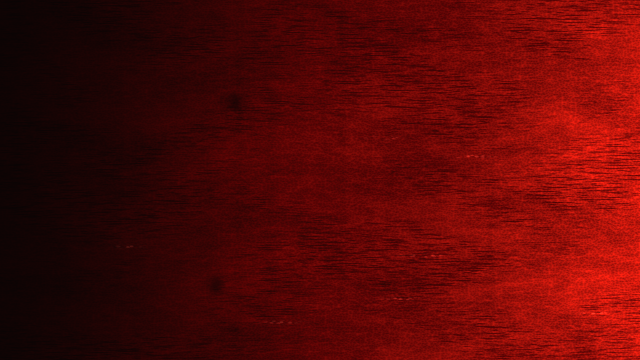
This texture is drawn by a WebGL 2 fragment shader. Its source:

```glsl
#version 300 es
precision highp float;

#define GRAIN_GAIN 0.5
#define BLOTCH_GAIN 0.2
#define SCRATCH_DEPTH 0.42
#define SPECKLE_GAIN 0.42
#define CHIP_GAIN 0.5
#define KNOT_DEPTH 0.5
#define RAMP_GAIN 0.55
#define EDGE_GLOW 0.17

uniform vec2 u_resolution;
out vec4 fragColor;

vec2 hash2(vec2 cell) {
  vec3 q = fract(cell.xyx * vec3(0.1031, 0.1030, 0.0973));
  q += dot(q, q.yzx + 33.33);
  return fract((q.xx + q.yz) * q.zy);
}

// Distance to the nearest scattered point
float cellular(vec2 p) {
  vec2 cell = floor(p), f = fract(p);
  float nearest = 4.0;
  for (int j = -1; j <= 1; j++) {
    for (int i = -1; i <= 1; i++) {
      vec2 offset = vec2(i, j);
      vec2 d = offset + hash2(cell + offset) - f;
      nearest = min(nearest, dot(d, d));
    }
  }
  return sqrt(nearest);
}

// Soft cloudy variation from warped, rotated sines, about -1 to 1
float layeredSines(vec2 p) {
  float sum = 0.0, weight = 0.5;
  for (int i = 0; i < 6; i++) {
    p += 0.6 * sin(p.yx * 1.3 + float(i) * 1.7);
    sum += weight * sin(p.x) * cos(p.y);
    p = mat2(0.8, 0.6, -0.6, 0.8) * p * 1.83 + 2.4;
    weight *= 0.7;
  }
  return sum;
}

// Soft ellipse with a peak of one at its centre
float spot(vec2 uv, vec2 centre, vec2 radius) {
  vec2 d = (uv - centre) / radius;
  return exp(-dot(d, d));
}

// Light falling in from the right edge
float lightRamp(vec2 uv) {
  float light = 0.03 + RAMP_GAIN * smoothstep(-0.1, 1.1, uv.x);
  light += EDGE_GLOW * pow(uv.x, 7.0);
  light *= 1.0 - 0.14 * smoothstep(0.65, 1.0, uv.y);
  light += 0.06 * spot(uv, vec2(0.92, 0.47), vec2(0.13, 0.2));
  light += 0.06 * spot(uv, vec2(0.96, 0.12), vec2(0.14, 0.14));
  light += 0.05 * spot(uv, vec2(0.43, 0.45), vec2(0.17, 0.4));
  light -= 0.05 * spot(uv, vec2(0.69, 0.58), vec2(0.08, 0.18));
  light -= 0.04 * spot(uv, vec2(0.5, 0.48), vec2(0.06, 0.1));
  return light;
}

// Horizontal fibres at three widths
float woodGrain(vec2 p) {
  float broad = cellular(p * vec2(5.0, 27.0) + 7.0);
  float middle = cellular(p * vec2(14.0, 75.0) + 31.0);
  float fine = cellular(p * vec2(34.0, 150.0) + 53.0);
  return 0.22 * broad + 0.38 * middle + 0.4 * fine - 0.47;
}

// Thin dark cracks, long and short, gathered in patches
float scratches(vec2 p, float patchiness) {
  float longCrack = cellular(p * vec2(6.0, 125.0) + 11.0);
  float shortCrack = cellular(p * vec2(20.0, 130.0) + 71.0);
  float cracks = 1.0 - smoothstep(0.08, 0.34, longCrack);
  cracks = max(cracks, 0.8 - 0.8 * smoothstep(0.08, 0.36, shortCrack));
  return cracks * smoothstep(-0.4, 0.45, patchiness);
}

// Worn bright flecks along a few rows
float chips(vec2 uv, vec2 p) {
  const vec2 rows[7] = vec2[7](
    vec2(0.735, 0.565), vec2(0.6, 0.617), vec2(0.665, 0.29), vec2(0.625, 0.17),
    vec2(0.2, 0.315), vec2(0.44, 0.105), vec2(0.93, 0.13));
  float area = 0.0;
  for (int i = 0; i < 7; i++) {
    float reach = 0.015 + 0.025 * hash2(vec2(i, 4)).x;
    area += spot(uv, rows[i], vec2(reach, 0.0045));
  }
  float fleck = 1.0 - smoothstep(0.12, 0.45, cellular(p * vec2(55.0, 100.0)));
  return min(area, 1.0) * fleck;
}

void main() {
  vec2 uv = gl_FragCoord.xy / u_resolution;
  vec2 p = gl_FragCoord.xy / u_resolution.y;
  p.y += 0.003 * sin(p.x * 5.0 + 3.0 * p.y) + 0.001 * sin(p.x * 17.0 + p.y * 40.0);

  // Surface relief
  float blotch = layeredSines(p * vec2(7.0, 17.0) + 3.0);
  float patchiness = layeredSines(p * vec2(4.5, 12.0) + 19.0);
  float speckle = cellular(p * vec2(135.0, 185.0)) - 0.47;
  float weave = sin(p.x * 83.0 + 2.0 * sin(p.x * 19.0)) * sin(p.x * 31.0);

  float relief = 1.09 + GRAIN_GAIN * woodGrain(p) + BLOTCH_GAIN * blotch;
  relief += SPECKLE_GAIN * speckle + 0.03 * weave;
  relief *= 1.0 - SCRATCH_DEPTH * scratches(p, patchiness);

  // Knots with ragged rims
  vec2 ragged = uv + 0.008 * vec2(blotch, patchiness);
  float knots = spot(ragged, vec2(0.362, 0.715), vec2(0.012, 0.022))
              + spot(ragged, vec2(0.342, 0.206), vec2(0.012, 0.024));
  relief *= 1.0 - KNOT_DEPTH * knots;

  // Deep red that warms as it brightens
  float light = lightRamp(uv);
  float red = max(light * relief, 0.0) + 0.015;
  float warmth = max(red - 0.36, 0.0);
  vec3 color = vec3(red, 0.016 + 0.18 * warmth, 0.016 + 0.08 * warmth);
  color += CHIP_GAIN * chips(uv, p) * vec3(0.8, 0.32, 0.24) * (0.25 + light);
  fragColor = vec4(clamp(color, 0.0, 1.0), 1.0);
}
```
